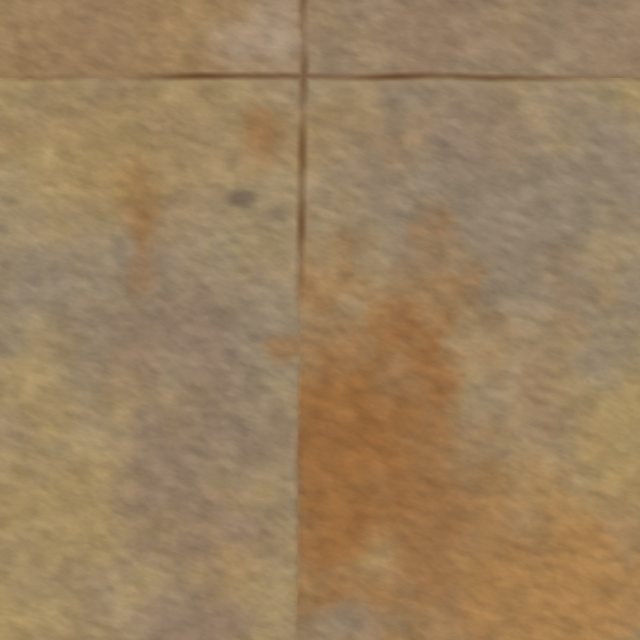
Reproduce this texture procedurally as a Shadertoy shader.

```glsl
// Weathered slate floor: the corner where four large tiles meet, with rust and ochre stains.

// Layout, in canvas units
const vec2 SEAM = vec2(0.473, 0.880);         // crossing point of the joints
const float TILE_PITCH = 1.0;
const vec2 JOINT_HALF_WIDTH = vec2(0.0105, 0.0075);
const float JOINT_WOBBLE = 0.005;
const float STAIN_RAGGEDNESS = 1.9;
const float GRAIN_STRENGTH = 0.25;

// Stone colours
const vec3 KHAKI = vec3(0.630, 0.552, 0.420);
const vec3 GREY  = vec3(0.560, 0.502, 0.428);
const vec3 MAUVE = vec3(0.555, 0.470, 0.395);
const vec3 BROWN = vec3(0.590, 0.465, 0.330);
const vec3 RUST  = vec3(0.590, 0.400, 0.225);
const vec3 AMBER = vec3(0.660, 0.495, 0.305);
const vec3 OCHRE = vec3(0.660, 0.562, 0.370);
const vec3 PALE  = vec3(0.650, 0.575, 0.485);
const vec3 SLATE = vec3(0.420, 0.360, 0.320);
const vec3 JOINT = vec3(0.390, 0.265, 0.165);

float hash(vec2 p) {
    vec3 q = fract(p.xyx * vec3(0.1031, 0.1030, 0.0973));
    q += dot(q, q.yzx + 33.33);
    return fract((q.x + q.y) * q.z);
}

float noise(vec2 p) {
    vec2 i = floor(p), f = fract(p);
    f = f * f * (3.0 - 2.0 * f);
    return mix(mix(hash(i), hash(i + vec2(1, 0)), f.x),
               mix(hash(i + vec2(0, 1)), hash(i + vec2(1, 1)), f.x), f.y);
}

float fbm(vec2 p) {
    float sum = 0.0, amp = 0.5;
    for (int i = 0; i < 5; i++) {
        sum += amp * noise(p);
        p = mat2(1.6, 1.2, -1.2, 1.6) * p + 17.3;
        amp *= 0.5;
    }
    return sum;
}

// Coverage of a ragged, feathered elliptical stain
float stain(vec2 p, vec2 centre, vec2 radius) {
    float ragged = fbm(p * 13.0 + centre * 31.0) - 0.48;
    float d = length((p - centre) / radius) + STAIN_RAGGEDNESS * ragged;
    return 1.0 - smoothstep(0.1, 1.4, d);
}

void tint(inout vec3 col, vec3 pigment, float amount) {
    col = mix(col, pigment, clamp(amount, 0.0, 1.0));
}

void mainImage(out vec4 fragColor, in vec2 fragCoord) {
    vec2 p = fragCoord / iResolution.xy;
    float px = 1.0 / iResolution.y;

    // Slightly uneven joints split the floor into tiles
    vec2 wobble = vec2(noise(vec2(p.y * 9.0, 3.0)), noise(vec2(p.x * 9.0, 8.0))) - 0.5;
    vec2 q = p - SEAM - JOINT_WOBBLE * wobble + vec2(0.011 * (SEAM.y - p.y), 0.0);
    vec2 tile = floor(q / TILE_PITCH);
    vec2 joint = abs(q - TILE_PITCH * round(q / TILE_PITCH));
    vec2 side = smoothstep(-0.005 - px, 0.005 + px, q);
    float left = (1.0 - side.x) * (1.0 - side.y);
    float right = side.x * (1.0 - side.y);

    // Base stone: overlapping soft clouds running across the joints
    vec3 col = KHAKI;
    tint(col, MAUVE, 0.55 * smoothstep(0.40, 0.70, fbm(p * 7.0)));
    tint(col, OCHRE, 0.55 * smoothstep(0.44, 0.72, fbm(p * 10.0 + 40.0)));
    tint(col, BROWN, 0.45 * smoothstep(0.42, 0.70, fbm(p * 9.0 + 80.0)));

    // Lower left tile: grey band, ochre clouds, small rust marks
    tint(col, GREY, left * 0.85 * stain(p, vec2(0.07, 0.55), vec2(0.28, 0.16)));
    tint(col, GREY, left * 0.60 * stain(p, vec2(0.36, 0.45), vec2(0.18, 0.16)));
    tint(col, MAUVE, left * 0.85 * stain(p, vec2(0.28, 0.28), vec2(0.16, 0.36)));
    tint(col, OCHRE, left * 0.70 * stain(p, vec2(0.07, 0.22), vec2(0.17, 0.30)));
    tint(col, OCHRE, left * 0.55 * stain(p, vec2(0.12, 0.76), vec2(0.24, 0.15)));
    tint(col, RUST, left * 0.50 * stain(p, vec2(0.22, 0.64), vec2(0.035, 0.09)));
    tint(col, RUST, left * 0.45 * stain(p, vec2(0.40, 0.80), vec2(0.035, 0.05)));
    tint(col, RUST, left * 0.45 * stain(p, vec2(0.45, 0.46), vec2(0.03, 0.025)));
    tint(col, SLATE, left * 0.65 * stain(p, vec2(0.38, 0.692), vec2(0.024, 0.013)));
    tint(col, SLATE, left * 0.40 * stain(p, vec2(0.43, 0.668), vec2(0.03, 0.018)));

    // Lower right tile: grey field, rust bloom cut off by the joint
    tint(col, GREY, right * 0.90 * stain(p, vec2(0.83, 0.64), vec2(0.34, 0.30)));
    tint(col, MAUVE, right * 0.65 * stain(p, vec2(0.72, 0.80), vec2(0.18, 0.10)));
    tint(col, BROWN, right * 0.75 * stain(p, vec2(0.66, 0.20), vec2(0.27, 0.38)));
    tint(col, RUST, right * 0.85 * stain(p, vec2(0.52, 0.34), vec2(0.20, 0.29)));
    tint(col, RUST, right * 0.55 * stain(p, vec2(0.69, 0.17), vec2(0.18, 0.25)));
    tint(col, AMBER, right * 0.90 * stain(p, vec2(0.91, 0.06), vec2(0.23, 0.19)));
    tint(col, OCHRE, right * 0.65 * stain(p, vec2(0.99, 0.31), vec2(0.10, 0.15)));
    tint(col, GREY, right * 0.70 * stain(p, vec2(0.55, 0.03), vec2(0.07, 0.035)));

    // Upper tiles: brown with a pale corner, and cool grey
    tint(col, BROWN, side.y * (1.0 - side.x) * 0.60);
    tint(col, PALE, side.y * (1.0 - side.x) * 0.9 * stain(p, vec2(0.43, 0.94), vec2(0.10, 0.11)));
    tint(col, MAUVE, side.y * side.x * 0.55);

    // Fine slanted cleft grain and soft mottling, shifted from tile to tile
    vec2 s = p + tile * 7.31;
    vec2 g = mat2(0.94, 0.34, -0.34, 0.94) * s;
    float grain = fbm(g * vec2(40.0, 85.0)) + 0.5 * fbm(s * 26.0) - 0.725;
    col *= 1.0 + GRAIN_STRENGTH * grain;

    // Joints: broken, feathered shadows that fade away from the crossing
    vec2 line = 1.0 - smoothstep(vec2(0.0), JOINT_HALF_WIDTH + px, joint);
    vec2 fade = vec2(mix(0.16, 0.58, smoothstep(0.50, 0.68, p.y)),
                     mix(0.18, 0.85, smoothstep(0.18, 0.32, p.x)));
    vec2 wear = 0.25 + 1.3 * vec2(noise(vec2(2.0, p.y * 17.0)), noise(vec2(p.x * 13.0, 6.0)));
    float lip = 1.0 - smoothstep(0.0, 0.010, abs(q.y + 0.011));
    tint(col, KHAKI, 0.30 * lip);
    line *= fade * wear;
    tint(col, JOINT, max(line.x, line.y));

    fragColor = vec4(col, 1.0);
}
```
